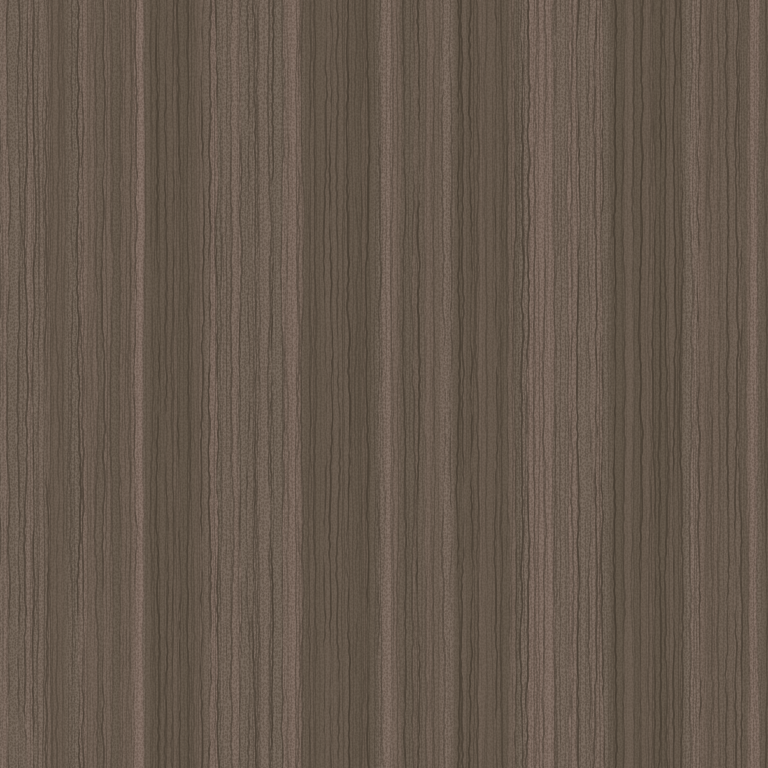
This texture is drawn by a WebGL 1 fragment shader. Its source:

```glsl
precision highp float;
uniform vec2 u_resolution;

const vec3 LIGHT_WOOD = vec3(0.478, 0.416, 0.372);
const vec3 DARK_WOOD = vec3(0.396, 0.346, 0.297);
const vec3 GROOVE = vec3(0.250, 0.215, 0.175);
const vec3 ROSE_TINT = vec3(0.012, -0.002, 0.001);

float hash(float n) {
  return fract(sin(n * 127.1 + 3.7) * 4375.85);
}

vec2 hash2(vec2 p) {
  return fract(sin(vec2(dot(p, vec2(12.7, 31.1)), dot(p, vec2(26.9, 18.3)))) * 4375.85);
}

// Layered sines give every groove its own crooked course, in -1..1
float wiggle(float y, float seed) {
  float a = hash(seed) * 6.28;
  float b = hash(seed + 0.37) * 6.28;
  float slow = sin(y * 9.0 + a + 1.5 * sin(y * 6.0 + b));
  float mid = sin(y * (24.0 + 6.0 * a) + b + 2.0 * sin(y * 17.0 + a));
  float fine = sin(y * (120.0 + 16.0 * b) + a + 2.5 * sin(y * 53.0 + b));
  return 0.5 * slow + 0.3 * mid + 0.2 * fine;
}

// Distance to the nearest jittered point
float cellular(vec2 p) {
  vec2 cell = floor(p);
  float nearest = 2.0;
  for (int j = -1; j <= 1; j++) {
    for (int i = -1; i <= 1; i++) {
      vec2 c = cell + vec2(float(i), float(j));
      nearest = min(nearest, length(c + hash2(c) - p));
    }
  }
  return nearest;
}

// One set of grooves: x = groove darkness, y = tone of the fibre between them
vec2 fibres(vec2 uv, float count, float width, float bend, float seed, float px) {
  float x = uv.x * count;
  float cell = floor(x);
  float groove = 0.0;
  float tone = hash(cell - 2.0 + seed);
  for (int i = -2; i <= 2; i++) {
    float id = cell + float(i) + seed;
    float course = wiggle(uv.y, id);
    float centre = cell + float(i) + 0.1 + 0.8 * hash(id + 0.61) + bend * course;
    float d = (x - centre) / count;
    tone = mix(tone, hash(id), smoothstep(-px, px, d));
    float press = 0.5 + 0.5 * wiggle(uv.y * 0.8 + 3.0, id + 0.19);
    float halfWidth = width * (0.65 + 0.7 * press);
    float line = 1.0 - smoothstep(halfWidth - 0.5 * px, halfWidth + 0.6 * px, abs(d));
    float strength = mix(0.3, 1.0, hash(id + 0.83)) * mix(0.35, 1.0, smoothstep(0.1, 0.5, press));
    groove = max(groove, line * strength);
  }
  return vec2(groove, tone);
}

float stripe(float t, float start, float end, float soft) {
  return smoothstep(start - soft, start + soft, t) * (1.0 - smoothstep(end - soft, end + soft, t));
}

// Broad light and dark bands across the board
float bands(float x) {
  float t = fract((x - 0.397) / 0.401);
  float wide = stripe(t, 0.68, 0.99, 0.03);
  float narrow = stripe(t, 0.23, 0.29, 0.02);
  float thin = stripe(t, 0.44, 0.48, 0.015);
  float muted = stripe(t, 0.29, 0.44, 0.03);
  float edge = 1.0 - smoothstep(0.05, 0.07, x);
  return max(max(wide * 0.72, narrow * 0.75), max(max(thin * 0.75, muted * 0.25), edge * 0.7));
}

void main() {
  vec2 uv = gl_FragCoord.xy / u_resolution.y;
  float px = 1.0 / u_resolution.y;

  // Coarse and fine fibres
  vec2 coarse = fibres(uv, 105.0, 0.0010, 0.30, 11.0, px);
  vec2 fine = fibres(uv, 190.0, 0.0007, 0.32, 307.0, px);

  float sway = 0.0012 * wiggle(uv.y * 0.7, 5.0);
  float band = bands(uv.x + sway);
  float light = band + (coarse.y - 0.5) * mix(0.35, 0.7, band) + (fine.y - 0.5) * 0.3;
  vec3 color = mix(DARK_WOOD, LIGHT_WOOD, clamp(light, -0.2, 1.2));
  color += ROSE_TINT * (coarse.y - 0.4) * (0.4 + band);

  // Stippled pores, finer than the grooves and rougher on the light fibres
  float pores = cellular(uv * vec2(330.0, 290.0));
  color += (smoothstep(0.1, 0.7, pores) - 0.55) * mix(0.03, 0.075, band);

  // Dark grooves
  color = mix(color, GROOVE, coarse.x * 0.68);
  color = mix(color, GROOVE, fine.x * 0.42);
  gl_FragColor = vec4(color, 1.0);
}
```
